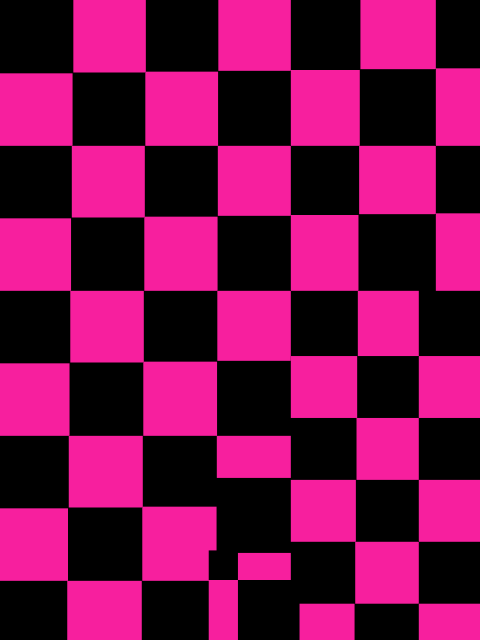
A WebGL 1 fragment shader for this pattern:

```glsl
precision highp float;
uniform vec2 u_resolution;

#define CELLS_TALL 8.8276
#define PINK vec3(0.97, 0.12, 0.62)
#define LEAN 0.0035
#define TILT 0.0115
#define SHORT_ROW 0.854
#define FAULT_SHIFT 0.235
#define SQUEEZE 0.385
#define SLIVER_MIN vec2(2.879, 7.592)
#define SLIVER_MAX vec2(3.282, 9.5)
#define SLIVER_SPLIT 8.0

// Left edge of a column, leaning and slipping from row to row
float columnEdge(float column, float row) {
  float x = column + TILT - LEAN * max(4.0 - column, 0.0) * row;
  if (column == 4.0) x += 0.12 * step(8.5, row);
  if (column == 5.0) x -= 0.04 + 0.009 * row;
  if (column > 5.5) x -= FAULT_SHIFT * step(3.5, row);
  return x;
}

// Top edge of a row: even on the left, shorter in the lower right
float rowEdge(float row, float column) {
  float y = row + TILT * (min(row, 1.0) - column * mod(row, 2.0));
  if (column == 3.0) y = min(y - SQUEEZE * step(6.5, row), SLIVER_SPLIT);
  if (column > 3.5) y = min(y, 0.641 + SHORT_ROW * row);
  return y;
}

// Antialiased coverage of an axis-aligned box
float boxCoverage(vec2 p, vec2 lo, vec2 hi, float pixel) {
  vec2 inside = clamp(min(p - lo, hi - p) / pixel + 0.5, 0.0, 1.0);
  return inside.x * inside.y;
}

void main() {
  // Cell units, with rows counted downward
  float pixel = CELLS_TALL / u_resolution.y;
  vec2 p = vec2(gl_FragCoord.x, u_resolution.y - gl_FragCoord.y) * pixel;

  // Alternating cells, each with its own displaced edges
  float pink = 0.0;
  for (int i = 0; i < 7; i++) {
    for (int j = 0; j < 10; j++) {
      float column = float(i);
      float row = float(j);
      if (mod(column + row, 2.0) < 0.5) continue;
      vec2 lo = vec2(columnEdge(column, row), rowEdge(row, column));
      vec2 hi = vec2(columnEdge(column + 1.0, row), rowEdge(row + 1.0, column));
      pink = max(pink, boxCoverage(p, lo, hi, pixel));
    }
  }

  // Narrow column wedged in along the fault
  float sliver = boxCoverage(p, SLIVER_MIN, SLIVER_MAX, pixel);
  float lowerHalf = clamp((p.y - SLIVER_SPLIT) / pixel + 0.5, 0.0, 1.0);
  pink = mix(pink, lowerHalf, sliver);

  gl_FragColor = vec4(PINK * pink, 1.0);
}
```
